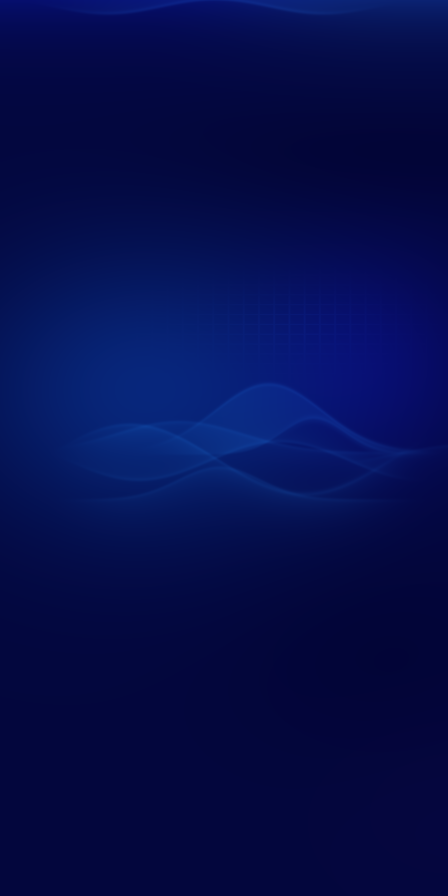
A Shadertoy shader for this background:

```glsl
float bell(float x, float center, float width) {
    float d = (x - center) / width;
    return exp(-d * d);
}

float glow(vec2 p, vec2 center, vec2 radius) {
    return bell(p.x, center.x, radius.x) * bell(p.y, center.y, radius.y);
}

// Translucent sheet hanging below a curve, with a fine bright rim
float veil(float depth, float fade) {
    float soft = 0.004;
    float body = smoothstep(-soft, soft, depth) * exp(-max(depth, 0.0) / fade);
    return 0.7 * body + 0.4 * bell(depth, 0.002, 0.005);
}

// Faint mesh made of repeated thin lines
float mesh(vec2 p) {
    vec2 cell = abs(fract(p / vec2(0.034, 0.022)) - 0.5);
    vec2 line = smoothstep(0.38, 0.5, cell);
    return max(line.x, line.y);
}

void mainImage(out vec4 fragColor, in vec2 fragCoord) {
    // Width spans 0..1, height spans 0..2
    vec2 p = fragCoord / iResolution.xy * vec2(1.0, 2.0);
    float x = p.x;

    // Deep base and broad glows
    vec3 color = vec3(0.012, 0.025, 0.24);
    color += vec3(0.015, 0.125, 0.24) * glow(p, vec2(0.32, 1.13), vec2(0.40, 0.31));
    color += vec3(0.015, 0.012, 0.17) * glow(p, vec2(0.83, 1.19), vec2(0.28, 0.25));
    color -= vec3(0.004, 0.010, 0.035) * glow(p, vec2(0.85, 1.65), vec2(0.50, 0.13));
    color -= vec3(0.004, 0.008, 0.025) * glow(p, vec2(0.85, 0.55), vec2(0.35, 0.25));
    color += vec3(0.010, 0.0, 0.008) * glow(p, vec2(1.0, 0.2), vec2(0.25, 0.2));

    // Light along the upper border
    float topLight = exp((p.y - 2.0) / 0.085);
    color += topLight * mix(vec3(0.01, 0.03, 0.19), vec3(0.03, 0.11, 0.21), smoothstep(0.3, 0.9, x));
    float topCurve = 1.984 + 0.016 * sin(x * 13.0 + 1.6);
    color += vec3(0.02, 0.07, 0.10) * veil(p.y - topCurve, 0.06) * smoothstep(0.05, 0.3, x) * (1.0 - smoothstep(0.65, 0.9, x));

    // Mesh above the waves
    float meshArea = glow(p, vec2(0.66, 1.28), vec2(0.20, 0.075));
    color += vec3(0.006, 0.018, 0.035) * mesh(p) * meshArea;

    // Large arch: a ribbon between two crests
    float archTop = 0.99 + 0.153 * bell(x, 0.60, 0.17);
    float archBottom = 0.985 + 0.08 * bell(x, 0.70, 0.10);
    float arch = smoothstep(-0.004, 0.004, archTop - p.y) * smoothstep(-0.004, 0.004, p.y - archBottom);
    float archSpan = smoothstep(0.28, 0.55, x) * (1.0 - smoothstep(0.8, 1.0, x));
    float ribbons = archSpan * (0.45 * arch + 0.35 * bell(p.y, archTop, 0.005));
    ribbons += archSpan * 0.35 * bell(p.y, archBottom, 0.009) * smoothstep(0.58, 0.72, x);

    // Interwoven waves
    float span = smoothstep(0.10, 0.32, x) * (1.0 - smoothstep(0.75, 0.97, x));
    float longWave = 0.976 + 0.078 * cos((x - 0.29) * 8.05);
    float shortWave = 0.970 - 0.043 * cos((x - 0.31) * 10.0);
    float lowArch = 0.885 + 0.073 * bell(x, 0.49, 0.13);
    float highSlope = 0.99 + 0.07 * bell(x, 0.40, 0.20);
    ribbons += span * 0.50 * veil(longWave - p.y, 0.05);
    ribbons += span * 0.45 * veil(p.y - shortWave, 0.03);
    ribbons += span * 0.40 * veil(lowArch - p.y, 0.04);
    ribbons += span * 0.40 * veil(highSlope - p.y, 0.05);
    ribbons += span * 0.30 * veil(p.y - longWave, 0.025) * smoothstep(0.45, 0.7, x);

    // Tail of the ribbon leaving on the right
    float tail = 0.985 + 0.025 * sin((x - 0.87) * 8.0);
    ribbons += 0.25 * veil(tail - p.y, 0.03) * smoothstep(0.75, 0.88, x);

    color += vec3(0.025, 0.105, 0.135) * ribbons;
    fragColor = vec4(clamp(color, 0.0, 1.0), 1.0);
}
```
